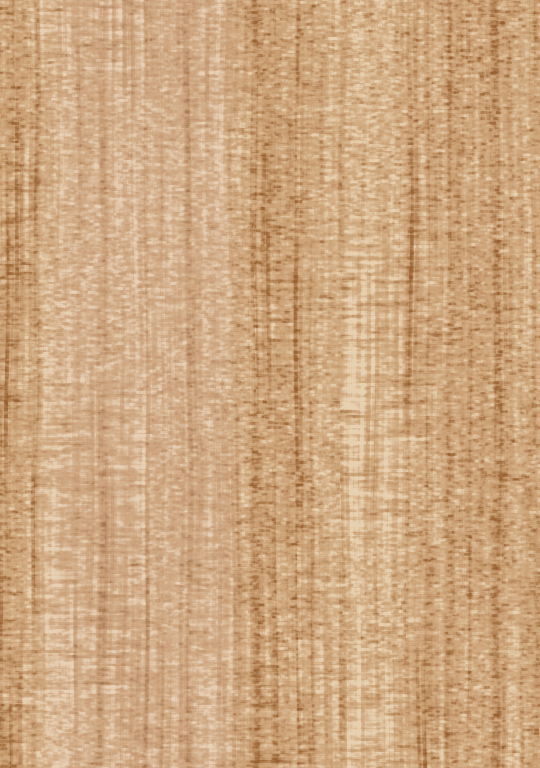
Give the GLSL for this texture, as a Shadertoy shader.

```glsl
// Quarter-sawn pale wood: upright growth rings over a woven, flecked grain.
// Stretched cellular noise makes the flecks, threads and cross streaks;
// layered sines bend the rings and place the figured patches.

vec2 hash2(vec2 cell) {
    return fract(sin(vec2(dot(cell, vec2(127.1, 311.7)),
                          dot(cell, vec2(269.5, 183.3)))) * 43758.5);
}

// Signed crisp dashes, one per cell, lighter or darker than the ground.
float dashes(vec2 q) {
    vec2 base = floor(q);
    float sum = 0.0;
    for (int j = -1; j <= 1; j++) {
        for (int i = -1; i <= 1; i++) {
            vec2 cell = base + vec2(i, j);
            vec2 shape = hash2(cell + 57.3);
            vec2 d = abs(q - cell - 0.5 - vec2(0.7, 0.5) * (hash2(cell) - 0.5));
            d.x /= mix(0.7, 1.5, shape.y);
            float body = (1.0 - smoothstep(0.30, 0.62, d.x))
                       * (1.0 - smoothstep(0.25, 0.55, d.y));
            sum += body * (2.0 * shape.x - 1.0);
        }
    }
    return sum;
}

// Long unbroken lines along y: the same dashes turned upright.
float threadLines(vec2 q) {
    return dashes(q.yx);
}

float bump(float x, float centre, float width) {
    float d = (x - centre) / width;
    return exp(-d * d);
}

// Broad light and dark zones across the board.
float boardTone(float x, float y) {
    float tone = 0.58;
    tone -= 0.18 * (1.0 - smoothstep(0.0, 0.08, x));
    tone += 0.09 * bump(x, 0.11, 0.05);
    tone += 0.05 * bump(x, 0.32, 0.12);
    tone -= 0.14 * smoothstep(0.43, 0.46, x) * (1.0 - smoothstep(0.49, 0.62, x));
    tone += 0.15 * bump(x, 0.67, 0.06);
    tone -= 0.07 * smoothstep(0.72, 0.80, x);
    tone += 0.14 * bump(x, 0.955, 0.022) * (1.0 - 0.5 * y);
    return tone + 0.03 * sin(x * 17.0 + 2.0 * sin(y * 4.0)) * sin(y * 5.0 + x * 6.0);
}

vec3 woodColour(float tone, float rosy) {
    vec3 brown = mix(vec3(0.60, 0.38, 0.20), vec3(0.63, 0.44, 0.28), rosy);
    vec3 tan_ = vec3(0.805, 0.645, 0.485);
    vec3 cream = vec3(0.905, 0.815, 0.70);
    vec3 colour = mix(brown, tan_, smoothstep(-0.15, 0.55, tone));
    colour = mix(colour, cream, smoothstep(0.45, 1.05, tone));
    return colour + mix(vec3(0.0, 0.0, -0.010), vec3(0.0, 0.0, 0.010), rosy);
}

void mainImage(out vec4 fragColor, in vec2 fragCoord) {
    vec2 uv = fragCoord / iResolution.xy;
    float y = uv.y;
    float x = uv.x + 0.003 * sin(y * 5.0 + uv.x * 9.0)
                   + 0.0012 * sin(y * 17.0 + uv.x * 31.0);

    // Growth rings, unevenly spaced, each with a dark late-wood line.
    float ring = x * 10.6 + 0.14 + 0.16 * sin(x * 23.0);
    float phase = fract(ring);
    vec2 ringRandom = hash2(vec2(floor(ring), 4.0));
    vec2 lineRandom = hash2(vec2(floor(ring + 0.5), 9.0));
    float lineDist = min(phase, 1.0 - phase);
    float ringLine = (1.0 - smoothstep(0.02, 0.09, lineDist)) * mix(0.65, 1.1, lineRandom.x);
    float innerLine = bump(phase, 0.3 + 0.4 * ringRandom.x, 0.03);

    // Figured patches: stronger low on the board, fading within each ring.
    float patchWave = sin(y * 9.0 + ringRandom.x * 6.3)
                    + 0.6 * sin(y * 23.0 + ringRandom.y * 6.3);
    float figure = smoothstep(-0.6, 1.3, patchWave + 1.2 - 1.4 * y)
                 * mix(0.5, 1.0, ringRandom.y)
                 * mix(1.0, 0.6, phase);
    figure *= 1.0 - 0.85 * smoothstep(0.78, 0.86, x);

    // Fine flecks, short level dashes in two sizes.
    float flecks = dashes(vec2(x * 88.0, y * 215.0 + 2.0 * x));
    float fineFlecks = dashes(vec2(x * 130.0 + 31.0, y * 250.0 - 3.0 * x));

    // Long cross streaks, and the upright threads that cut them.
    float streaks = dashes(vec2(x * 17.0 + 7.0, y * 195.0))
                  + 0.6 * dashes(vec2(x * 31.0 + 3.0, y * 150.0 + 40.0));
    float threads = threadLines(vec2(x * 115.0, y * 4.5 + 13.0));
    float fibres = threadLines(vec2(x * 62.0 + 19.0, y * 2.5));

    // The rosy left half is gentler in contrast.
    float rosy = smoothstep(0.03, 0.16, x) * (1.0 - smoothstep(0.40, 0.47, x));
    float grain = (0.27 - 0.15 * figure) * flecks + (0.17 - 0.07 * figure) * fineFlecks;
    grain += 0.40 * figure * streaks * (0.85 + 0.5 * threads);
    grain += (0.12 + 0.17 * figure) * threads + 0.08 * fibres;

    float tone = boardTone(x, y) + grain * (1.0 - 0.15 * rosy);
    tone += 0.10 * (ringRandom.x - 0.5) * sin(phase * 3.1416);
    tone -= 0.25 * ringLine + 0.10 * innerLine;

    fragColor = vec4(clamp(woodColour(tone, rosy), 0.0, 1.0), 1.0);
}
```
